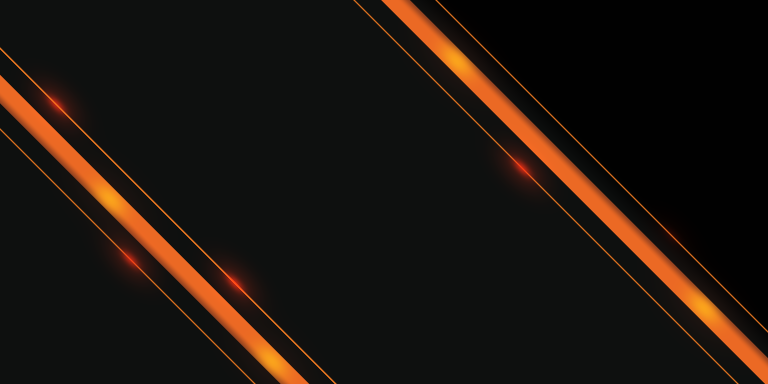
Give the GLSL for this background, as a Shadertoy shader.

```glsl
// Glowing orange diagonal bands with thin neon lines on a near-black backdrop.

// Coverage of a stripe with the given half width, smoothed over one pixel.
float stripe(float dist, float halfWidth) {
    return clamp((halfWidth - abs(dist)) * iResolution.y + 0.5, 0.0, 1.0);
}

// Soft elliptical falloff; offset and radius are (across, along).
float glow(vec2 offset, vec2 radius) {
    vec2 q = offset / radius;
    return exp(-dot(q, q));
}

// Thin line with a hot red spark at position spark.x = across, spark.y = along.
void addLine(inout vec3 color, vec2 p, vec2 spark, float strength) {
    vec2 d = p - spark;
    color += strength * vec3(0.20, 0.035, 0.012) * glow(d, vec2(0.042, 0.075));
    color += strength * vec3(0.50, 0.06, 0.01) * glow(d, vec2(0.012, 0.030));
    vec3 lineColor = mix(vec3(0.94, 0.48, 0.13), vec3(1.0, 0.25, 0.08),
                         strength * glow(d, vec2(0.05, 0.035)));
    color = mix(color, lineColor, 0.9 * stripe(d.x, 0.0016));
}

// Broad band shaded on one side, with two amber hot spots along it.
void addBand(inout vec3 color, vec2 p, float center, vec2 spots, float shadeSide) {
    const float halfWidth = 0.0264;
    float d = p.x - center;
    float amber = 0.0;
    for (int i = 0; i < 2; i++) {
        vec2 offset = vec2(d, p.y - spots[i]);
        amber += glow(offset, vec2(0.026, 0.050));
        color += vec3(0.07, 0.018, 0.006) * glow(offset, vec2(0.065, 0.13));
    }
    float shade = smoothstep(0.15, 1.1, shadeSide * d / halfWidth);
    vec3 bandColor = mix(vec3(0.92, 0.41, 0.14), vec3(0.56, 0.25, 0.12), shade);
    bandColor = mix(bandColor, vec3(0.98, 0.64, 0.11), min(amber, 1.0));
    color = mix(color, bandColor, stripe(d, halfWidth));
}

void mainImage(out vec4 fragColor, in vec2 fragCoord) {
    // Rotate so that x runs across the bands and y along them, downwards.
    vec2 uv = fragCoord / iResolution.y;
    vec2 p = vec2(uv.x + uv.y - 1.0, uv.x - uv.y) * 0.70711;

    // Charcoal panel fading to black beyond the right band
    vec3 color = mix(vec3(0.053, 0.061, 0.058), vec3(0.002),
                     smoothstep(0.74, 0.83, p.x));

    // Left group
    addBand(color, p, -0.1639, vec2(-0.138, 0.4585), -1.0);
    addLine(color, p, vec2(-0.0889, -0.4106), 1.0);
    addLine(color, p, vec2(-0.0889, 0.2468), 1.0);
    addLine(color, p, vec2(-0.2376, 0.011), 0.9);

    // Right group
    addBand(color, p, 0.7283, vec2(0.2468, 1.1564), 1.0);
    addLine(color, p, vec2(0.6519, 0.5635), 1.0);
    addLine(color, p, vec2(0.8029, 0.963), 0.2);

    fragColor = vec4(color, 1.0);
}
```
